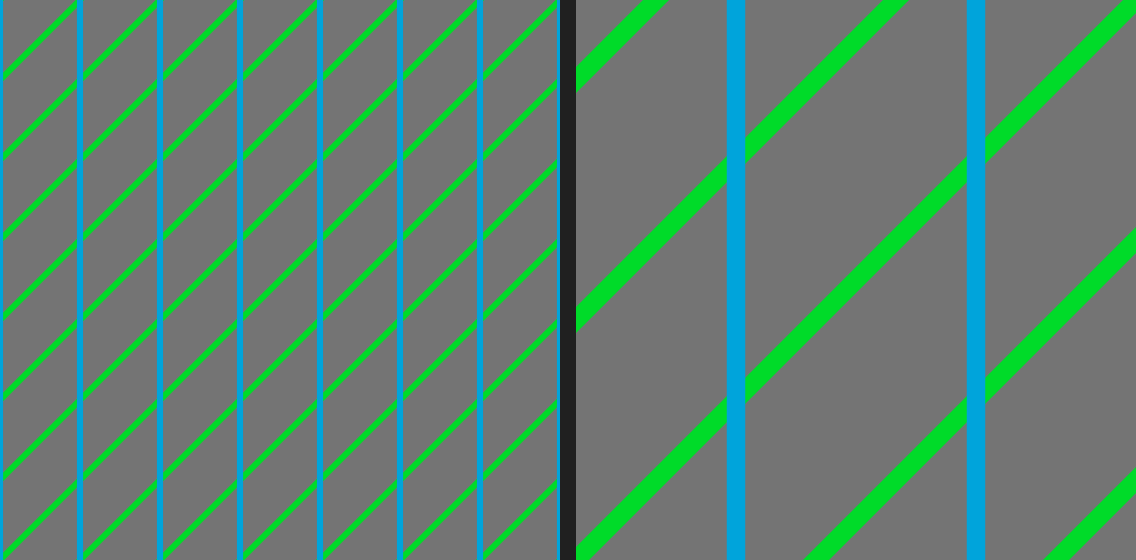
Left: the whole. Right: its middle third, enlarged.
Reproduce this pattern procedurally as a WebGL 1 fragment shader.

```glsl
precision highp float;
// A plain grey ground crossed by rising green diagonals and blue uprights.
// Each line family is a distance to the nearest whole number in cell units,
// so every diagonal meets the uprights at the corners of a square grid.

uniform vec2 u_resolution;

const float REPEATS = 7.0;      // cells across and down
const float LINE_WIDTH = 0.077; // stroke thickness in cells

const vec3 GREY = vec3(0.453);
const vec3 GREEN = vec3(0.0, 0.86, 0.16);
const vec3 BLUE = vec3(0.0, 0.645, 0.86);

// Distance from a coordinate to its nearest integer.
float gridDistance(float coord) {
  return abs(fract(coord + 0.5) - 0.5);
}

// Coverage of a stroke, softened over one pixel.
float stroke(float dist, float width, float pixel) {
  return clamp((0.5 * width - dist) / pixel + 0.5, 0.0, 1.0);
}

void main() {
  vec2 cell = gl_FragCoord.xy / u_resolution * REPEATS;
  float pixel = REPEATS / min(u_resolution.x, u_resolution.y);

  // Scale by 1/sqrt(2) to measure across the diagonal.
  float diagonalDist = gridDistance(cell.x - cell.y) * inversesqrt(2.0);
  float uprightDist = gridDistance(cell.x);

  // Uprights lie over the diagonals.
  vec3 color = mix(GREY, GREEN, stroke(diagonalDist, LINE_WIDTH, pixel));
  color = mix(color, BLUE, stroke(uprightDist, LINE_WIDTH, pixel));
  gl_FragColor = vec4(color, 1.0);
}
```
